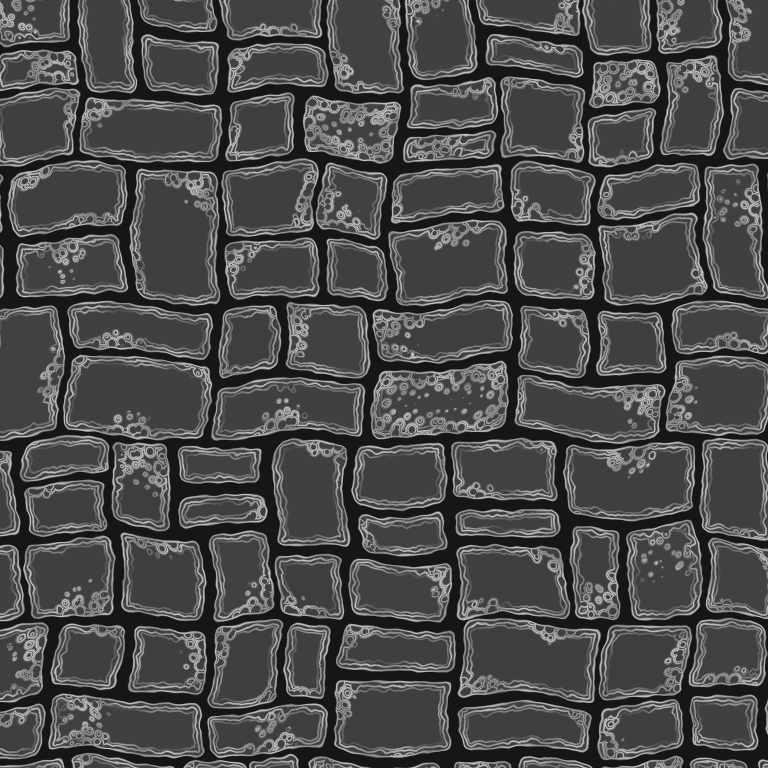
This texture is drawn by a Shadertoy shader. Its source:

```glsl
// Dark rubble-stone wall traced with pale, scribbled contour lines.

const float BANDS = 5.0;
const float MORTAR = 0.085;
const float STONE = 0.25;

float hash(float n) { return fract(sin(n * 127.1 + 3.7) * 43758.55); }

vec2 hash2(vec2 c) {
    return fract(sin(vec2(dot(c, vec2(127.1, 311.7)), dot(c, vec2(269.5, 183.3)))) * 43758.55);
}

// Distance to the nearest scattered point, in cell units
float cellular(vec2 p) {
    vec2 cell = floor(p), f = p - cell;
    float nearest = 2.0;
    for (int y = -1; y <= 1; y++)
    for (int x = -1; x <= 1; x++) {
        vec2 o = vec2(x, y);
        nearest = min(nearest, length(o + hash2(cell + o) - f));
    }
    return nearest;
}

// Gentle bend that turns the rectangles into uneven blocks
vec2 bend(vec2 p) {
    return p + 0.0055 * sin(p.yx * vec2(19.0, 23.0) + vec2(0.5, 2.1))
             + 0.0028 * sin(p.yx * vec2(53.0, 41.0) + p * 17.0);
}

float bandEdge(float k) { return (k + 0.35 * (hash(k + 7.0) - 0.5)) / BANDS; }

// Splits a band at random until the block holding p is small enough
void findStone(vec2 p, out vec2 lo, out vec2 hi, out float seed) {
    float k = floor(p.y * BANDS + 0.5);
    if (p.y < bandEdge(k)) k -= 1.0;
    lo = vec2(-0.15 - 0.1 * hash(k + 31.0), bandEdge(k));
    hi = vec2(1.1 + 0.1 * hash(k + 57.0), bandEdge(k + 1.0));
    seed = hash(k + 11.0);
    for (int i = 0; i < 9; i++) {
        vec2 size = hi - lo;
        if (size.x * size.y < mix(0.011, 0.025, hash(seed + 0.3))) break;
        float ratio = mix(0.36, 0.64, hash(seed + 0.6));
        vec2 cut = lo + size * ratio;
        bool high;
        if (size.x > 1.2 * size.y) {
            high = p.x > cut.x;
            if (high) lo.x = cut.x; else hi.x = cut.x;
        } else {
            high = p.y > cut.y;
            if (high) lo.y = cut.y; else hi.y = cut.y;
        }
        seed = hash(seed + (high ? 0.17 : 0.83));
    }
}

float roundBox(vec2 p, vec2 halfSize, float radius) {
    vec2 q = abs(p) - halfSize + radius;
    return length(max(q, 0.0)) + min(max(q.x, q.y), 0.0) - radius;
}

// Share of crumbled surface at p, gathered in patches
float crumble(vec2 p, float seed) {
    float patches = sin(p.x * 33.0 + seed * 40.0) * sin(p.y * 29.0 + seed * 70.0);
    return max(smoothstep(0.25, 0.95, patches), 0.8 * step(0.93, seed));
}

// x: depth inside the chipped outline, y: the same depth with crumbled bites
vec2 stoneDepth(vec2 p, vec2 lo, vec2 hi, float seed) {
    float inset = mix(0.004, 0.0095, hash(seed + 0.4));
    float tilt = 0.09 * (hash(seed + 0.9) - 0.5);
    vec2 q = p - 0.5 * (lo + hi);
    q += tilt * vec2(-q.y, q.x);
    float depth = -roundBox(q, 0.5 * (hi - lo) - inset, 0.009);
    depth += 0.0035 * (cellular(p * 42.0) - 0.45);
    depth += 0.0007 * sin(p.x * 190.0 + 3.0 * sin(p.y * 130.0));
    float blob = max(0.0, 1.0 - 1.5 * cellular(p * 75.0 + seed * 9.0));
    float bite = (0.003 + 0.032 * crumble(p, seed)) * blob;
    return vec2(depth, depth - bite);
}

float stroke(float distance, float width, float soft) {
    return 1.0 - smoothstep(width - soft, width + soft, abs(distance));
}

void mainImage(out vec4 fragColor, in vec2 fragCoord) {
    vec2 p = bend(fragCoord / iResolution.y);
    float soft = max(0.0011, 0.6 / iResolution.y);
    vec2 lo, hi;
    float seed;
    findStone(p, lo, hi, seed);

    // Slope of the crumbled depth keeps every contour equally thin
    float e = 0.0006;
    vec2 depth = stoneDepth(p, lo, hi, seed);
    float dx = stoneDepth(p + vec2(e, 0.0), lo, hi, seed).y - depth.y;
    float dy = stoneDepth(p + vec2(0.0, e), lo, hi, seed).y - depth.y;
    float slope = max(length(vec2(dx, dy)) / e, 0.6);

    // Outer edge, then inner contours
    float inside = smoothstep(-soft, soft, depth.x);
    float lines = stroke(depth.x, 0.0011, soft);
    float broken = 0.55 + 0.4 * sin(p.x * 61.0 + seed * 20.0) * sin(p.y * 57.0);
    lines = max(lines, inside * stroke((depth.y - 0.0042) / slope, 0.0011, soft));
    lines = max(lines, inside * stroke((depth.y + 0.004) / slope, 0.0009, soft));
    lines = max(lines, inside * broken * stroke((depth.y - 0.0085) / slope, 0.001, soft));

    // Shades
    float stone = STONE + 0.012 * (seed - 0.5);
    float chalk = 0.67 + 0.09 * sin(p.x * 83.0 + 2.0 * sin(p.y * 71.0));
    float shade = mix(mix(MORTAR, stone, inside), chalk, lines);
    fragColor = vec4(vec3(shade), 1.0);
}
```
